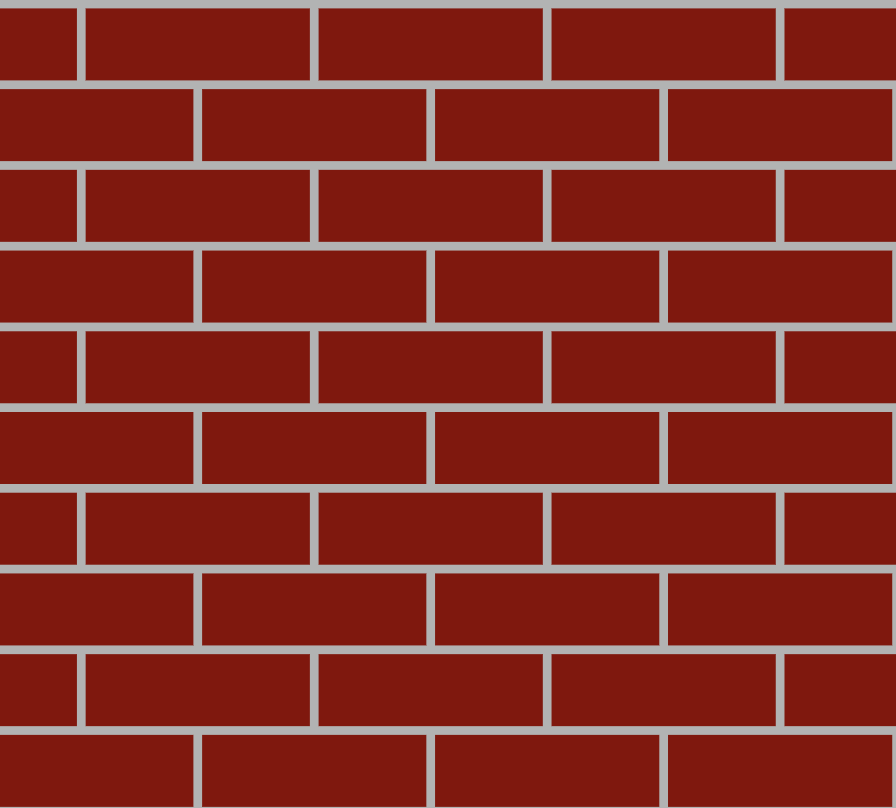
Reproduce this pattern procedurally as a Shadertoy shader.

```glsl
// Running-bond brick wall: flat dark red bricks with even light grey mortar joints.

// All lengths are fractions of the canvas height.
const vec2 BRICK_PITCH = vec2(0.2883, 0.0999);   // brick plus one joint
const vec2 FIRST_JOINT = vec2(0.1006, 0.0050);   // joint centres, from the top left
const float JOINT_WIDTH = 0.0108;
const float ROW_SHIFT = 0.5;                     // bricks, on every other course

const vec3 BRICK_COLOUR = vec3(0.498, 0.094, 0.053);
const vec3 MORTAR_COLOUR = vec3(0.698, 0.702, 0.702);

// Position inside a brick cell, measured from the cell centre.
vec2 brickCell(vec2 p, vec2 pitch, float shift) {
    vec2 grid = p / pitch;
    grid.x -= shift * mod(floor(grid.y), 2.0);
    return (fract(grid) - 0.5) * pitch;
}

// Signed distance to an axis-aligned box, negative inside.
float boxDistance(vec2 p, vec2 halfSize) {
    vec2 d = abs(p) - halfSize;
    return length(max(d, 0.0)) + min(max(d.x, d.y), 0.0);
}

// Coverage of a shape, blended over one pixel at its edge.
float coverage(float dist, float pixel) {
    return clamp(0.5 - dist / pixel, 0.0, 1.0);
}

void mainImage(out vec4 fragColor, in vec2 fragCoord) {
    float pixel = 1.0 / iResolution.y;

    // Courses are counted downwards from the top edge.
    vec2 fromTopLeft = vec2(fragCoord.x, iResolution.y - fragCoord.y) * pixel;
    vec2 cell = brickCell(fromTopLeft - FIRST_JOINT, BRICK_PITCH, ROW_SHIFT);

    // Each brick fills its cell, less half a joint on every side.
    float brick = boxDistance(cell, 0.5 * (BRICK_PITCH - JOINT_WIDTH));
    vec3 colour = mix(MORTAR_COLOUR, BRICK_COLOUR, coverage(brick, pixel));
    fragColor = vec4(colour, 1.0);
}
```
